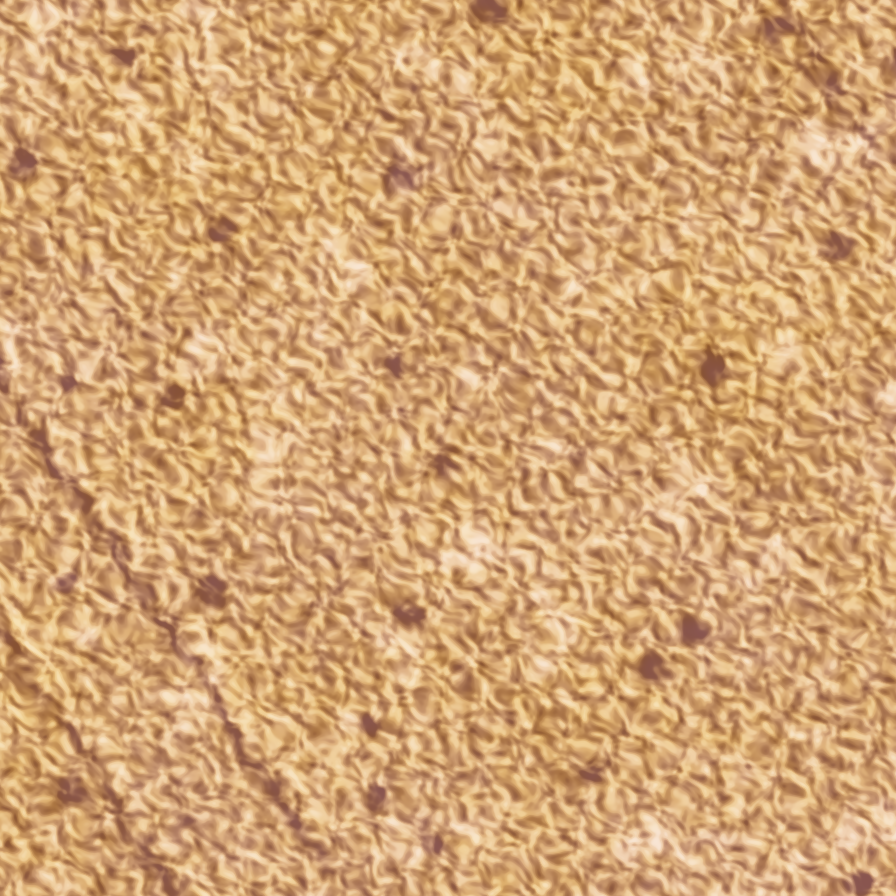
This texture is drawn by a WebGL 2 fragment shader. Its source:

```glsl
#version 300 es
precision highp float;
// Coarse golden grain, like dry sandy stone, with dark pits and slanted grooves.
// Gradient noise is lit from one side to form grains; slower noise adds pale and
// rosy patches, and the summed tone is looked up in a ramp from brown to cream.

uniform vec2 u_resolution;
out vec4 fragColor;

vec2 hash2(ivec2 cell) {
    uvec2 q = uvec2(cell) * uvec2(1597u, 3821u);
    uint h = (q.x ^ q.y) * 74093u;
    h = (h ^ (h >> 15)) * 29423u;
    h ^= h >> 13;
    h *= 60493u;
    h ^= h >> 16;
    return vec2(h & 65535u, h >> 16) / 65535.0;
}

float cornerSlope(ivec2 cell, ivec2 corner, vec2 f) {
    float angle = 6.2832 * hash2(cell + corner).x;
    return dot(vec2(cos(angle), sin(angle)), f - vec2(corner));
}

float gradientNoise(vec2 p) {
    ivec2 cell = ivec2(floor(p));
    vec2 f = fract(p);
    vec2 w = f * f * f * (f * (f * 6.0 - 15.0) + 10.0);
    float low = mix(cornerSlope(cell, ivec2(0, 0), f), cornerSlope(cell, ivec2(1, 0), f), w.x);
    float high = mix(cornerSlope(cell, ivec2(0, 1), f), cornerSlope(cell, ivec2(1, 1), f), w.x);
    return mix(low, high, w.y);
}

// Height of the grains, x along and y across their long axis
float grainHeight(vec2 p) {
    return gradientNoise(p) + 0.45 * gradientNoise(p * 1.9 + 37.3);
}

// Small ragged pits, scattered one per cell at most
float pits(vec2 uv) {
    vec2 p = uv * 7.0;
    ivec2 home = ivec2(floor(p));
    float depth = 0.0;
    for (int y = -1; y <= 1; y++)
    for (int x = -1; x <= 1; x++) {
        ivec2 cell = home + ivec2(x, y);
        vec2 kind = hash2(cell + 211);
        float radius = mix(0.09, 0.17, kind.y);
        float d = length(p - vec2(cell) - hash2(cell + 503));
        depth = max(depth, step(kind.x, 0.42) * (1.0 - smoothstep(0.3, 1.25, d / radius)));
    }
    return depth;
}

// Broken parallel grooves; x is the dark bed, y the pale rim beside it
vec2 grooves(vec2 uv) {
    float across = dot(uv, vec2(0.83, 0.55));
    float along = dot(uv, vec2(0.55, -0.83));
    float offsets[3] = float[3](0.165, 0.32, 1.275);
    vec2 sum = vec2(0.0);
    for (int i = 0; i < 3; i++) {
        float seed = float(i) * 17.0;
        float d = across - offsets[i] + 0.012 * gradientNoise(vec2(along * 9.0, seed + 0.5));
        float strength = smoothstep(-0.4, 0.2, gradientNoise(vec2(along * 11.0 + 5.0, seed + 3.4)));
        sum.x += (0.35 + 0.65 * strength) * exp(-pow(d / 0.009, 2.0));
        sum.y += strength * exp(-pow((d - 0.023) / 0.011, 2.0));
    }
    return sum;
}

// Evenly spread tone from 0 to 1, brown through gold to cream
vec3 ramp(float t) {
    vec3 c = mix(vec3(0.53, 0.32, 0.20), vec3(0.66, 0.45, 0.27), smoothstep(0.0, 0.13, t));
    c = mix(c, vec3(0.77, 0.57, 0.36), smoothstep(0.10, 0.36, t));
    c = mix(c, vec3(0.87, 0.69, 0.45), smoothstep(0.34, 0.62, t));
    c = mix(c, vec3(0.94, 0.81, 0.59), smoothstep(0.60, 0.87, t));
    return mix(c, vec3(0.97, 0.89, 0.73), smoothstep(0.87, 1.0, t));
}

void main() {
    vec2 uv = gl_FragCoord.xy / min(u_resolution.x, u_resolution.y);

    // Grains, slightly stretched down to the right and lit from above
    vec2 bend = vec2(gradientNoise(uv * 31.0 + 9.1), gradientNoise(uv * 31.0 + 71.7));
    vec2 p = vec2(dot(uv, vec2(0.8, -0.6)) * 56.0, dot(uv, vec2(0.6, 0.8)) * 72.0) + 0.7 * bend;
    float height = grainHeight(p);
    float relief = grainHeight(p - vec2(0.07, 0.24)) - grainHeight(p + vec2(0.07, 0.24));
    float tone = 1.9 * height + 1.6 * relief;

    // Pale blotches and broad drift
    float blotch = gradientNoise(uv * 13.0 + 23.6) + 0.5 * gradientNoise(uv * 29.0 + 4.2);
    float pale = smoothstep(0.15, 0.6, blotch);
    tone += 0.9 * pale + 0.4 * gradientNoise(uv * 6.0 + 51.3) - 0.03;

    // Pits and grooves, with edges broken by the grain
    vec2 ragged = uv + 0.006 * bend + 0.004 * height;
    float pit = pits(ragged);
    vec2 groove = grooves(ragged);
    tone += 0.6 * groove.y - 2.1 * pit - 1.7 * groove.x;

    // Rosy and yellow shifts
    float rosy = 0.25 + 0.75 * gradientNoise(uv * 44.0 + 15.8) + 0.7 * gradientNoise(uv * 5.0 + 88.4);
    rosy += 0.5 * pale + 0.5 * pit + 0.3 * groove.x + 0.25 * (0.5 - uv.y);
    vec3 color = ramp(1.0 / (1.0 + exp(-1.7 * tone)));
    color += clamp(rosy, -0.4, 1.1) * vec3(0.005, 0.012, 0.10);

    fragColor = vec4(clamp(color, 0.0, 1.0), 1.0);
}
```
